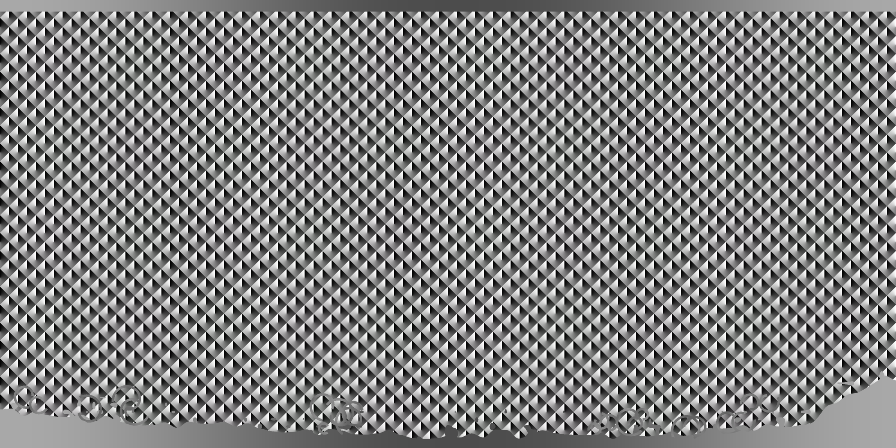
Reproduce this pattern procedurally as a WebGL 1 fragment shader.

```glsl
precision highp float;
// Sheet of studs with a conical sheen in a diamond lattice, chipped along its lower edge, over grey metal.

uniform vec2 u_resolution;

const float ASPECT = 2.0;           // canvas width in units of its height
const vec2  REPEATS = vec2(50.0, 25.0);
const float TOP_BAND = 0.026;       // bare metal above the sheet
const float EDGE_BASE = 0.030;      // lowest height of the sheet
const float CHIP_SIZE = 0.022;
const float SCROLL_WIDTH = 0.0028;
const float SCROLL_GREY = 0.48;
const float STUD_DARK = 0.0;        // tone right of the hard upper edge
const float STUD_LIGHT = 1.0;       // tone left of the hard upper edge
const float METAL_DARK = 0.30;
const float METAL_LIGHT = 0.66;
const float TINT = 0.006;           // faint green and violet drift
const vec2  TINT_WAVES = vec2(2.61, 2.56);
const float TAU = 6.28318;
const int   SAMPLES = 3;            // samples per pixel side
const float SAMPLE_SPREAD = 0.75;   // width of the sampled area in pixels

float hash(vec2 p) {
  p = fract(p * vec2(0.1031, 0.1197));
  p += dot(p, p.yx + 33.33);
  return fract((p.x + p.y) * p.x * 7.31);
}

float noise(vec2 p) {
  vec2 i = floor(p), f = fract(p);
  f = f * f * (3.0 - 2.0 * f);
  return mix(mix(hash(i), hash(i + vec2(1.0, 0.0)), f.x),
             mix(hash(i + vec2(0.0, 1.0)), hash(i + vec2(1.0)), f.x), f.y);
}

// Horizontal sheen: dark in the middle, light at both sides
float metal(vec2 p) {
  float side = abs(p.x / ASPECT - 0.51) * 2.0;
  return mix(METAL_DARK, METAL_LIGHT, smoothstep(0.05, 1.0, side));
}

// Tone sweeps clockwise around each diamond, from dark to light
float stud(vec2 p) {
  vec2 q = p * REPEATS / vec2(ASPECT, 1.0);
  vec2 d = fract(vec2(q.x + q.y, q.x - q.y)) - 0.5;
  vec2 c = vec2(d.x + d.y, d.x - d.y);
  float turn = atan(-c.x, -c.y + 1e-5) / TAU + 0.5;
  return mix(STUD_LIGHT, STUD_DARK, 1.0 - turn);
}

// Height of the lower rim before chipping
float rim(float t) {
  float left = 0.05 * pow(max(1.0 - 2.0 * t, 0.0), 1.5);
  float right = 0.02 * smoothstep(0.72, 0.90, t) + 0.06 * smoothstep(0.90, 0.94, t)
              + 0.05 * smoothstep(0.94, 1.0, t);
  return EDGE_BASE + left + right;
}

// Cluster of open curls scattered along the rim
float scrolls(vec2 p, float centre, float spread) {
  float cover = 0.0;
  for (int i = 0; i < 6; i++) {
    vec2 seed = vec2(float(i) * 7.0 + 3.0, centre * 90.0);
    float t = centre + spread * (hash(seed) - 0.5);
    float lift = 0.005 + 0.055 * hash(seed + 11.0);
    vec2 v = p - vec2(t * ASPECT, rim(t) + lift);
    float turn = fract(atan(v.y, v.x) / TAU + hash(seed + 23.0));
    float radius = mix(0.012, 0.042, hash(seed + 37.0)) * mix(0.55, 1.0, turn);
    float line = abs(length(v) - radius) - SCROLL_WIDTH;
    cover = max(cover, step(line, 0.0) * step(turn, 0.8));
  }
  return cover;
}

vec3 scene(vec2 p) {
  float t = p.x / ASPECT;

  // Chips along the rim and small holes just above it
  float chips = CHIP_SIZE * (noise(vec2(p.x * 38.0, 2.0)) - 0.5);
  float above = p.y - rim(t) - chips;
  float hole = step(0.76 + 4.0 * max(above, 0.0), noise(p * 62.0 + 9.0));
  float sheet = step(0.0, above) * step(p.y, 1.0 - TOP_BAND) * (1.0 - hole * step(above, 0.06));

  // Slow colour drift across the studs
  vec2 wave = cos(TAU * TINT_WAVES * (p - vec2(0.31, 0.86)));
  vec3 drift = TINT * wave.x * wave.y * vec3(-0.5, 1.0, -0.5);
  vec3 col = mix(vec3(metal(p)), vec3(stud(p)) + drift, sheet);

  float curls = 0.0;
  if (p.y < 0.3) {
    curls = max(max(scrolls(p, 0.09, 0.16), scrolls(p, 0.39, 0.07)),
                max(scrolls(p, 0.69, 0.06), scrolls(p, 0.82, 0.16)));
  }
  float curlGrey = SCROLL_GREY + 0.2 * (noise(p * 45.0) - 0.5);
  return mix(col, vec3(curlGrey), curls * step(-0.012, above));
}

void main() {
  // Average a grid of samples to smooth every edge
  vec3 sum = vec3(0.0);
  for (int j = 0; j < SAMPLES; j++) {
    for (int i = 0; i < SAMPLES; i++) {
      vec2 offset = (vec2(float(i), float(j)) + 0.5) / float(SAMPLES) - 0.5;
      vec2 uv = (gl_FragCoord.xy + offset * SAMPLE_SPREAD) / u_resolution;
      sum += scene(uv * vec2(ASPECT, 1.0));
    }
  }
  gl_FragColor = vec4(sum / float(SAMPLES * SAMPLES), 1.0);
}
```
